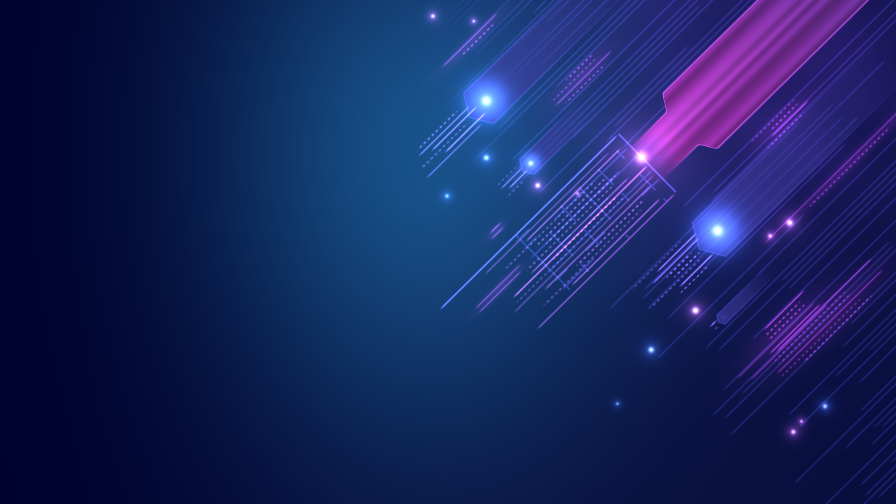
This background is drawn by a Shadertoy shader. Its source:

```glsl
// Diagonal neon beams with circuit trails and sparks over a deep blue glow.
#define TILT 0.777
#define LANE 0.0105
#define LINE_WIDTH 0.0014
#define HEAD vec2(1.273, 0.688)
#define NAVY vec3(0.0, 0.008, 0.18)
#define AZURE vec3(0.06, 0.26, 0.29)
#define VIOLET vec3(0.25, 0.23, 0.62)
#define MAGENTA vec3(0.74, 0.20, 0.74)
#define PINK vec3(0.88, 0.38, 0.92)
#define ICE vec3(0.28, 0.48, 1.0)

// Beams and streaks: position, half width, length. Sparks: position, size.
const vec4 BEAMS[4] = vec4[4](
    vec4(0.965, 0.800, 0.042, 0.42), vec4(1.424, 0.542, 0.047, 0.55),
    vec4(1.053, 0.676, 0.020, 0.19), vec4(1.435, 0.370, 0.012, 0.15));
const vec4 STREAKS[8] = vec4[8](
    vec4(1.079, 0.775, 0.021, 0.20), vec4(1.481, 0.687, 0.020, 0.19),
    vec4(1.454, 0.248, 0.028, 0.25), vec4(1.516, 0.509, 0.011, 0.46),
    vec4(0.861, 0.843, 0.011, 0.20), vec4(0.961, 0.519, 0.008, 0.06),
    vec4(0.933, 0.370, 0.009, 0.15), vec4(1.510, 0.235, 0.030, 0.34));
const vec3 SPARKS[14] = vec3[14](
    vec3(0.859, 0.968, 0.8), vec3(0.940, 0.958, 0.6), vec3(0.965, 0.687, 1.0),
    vec3(1.067, 0.632, 1.0), vec3(0.887, 0.611, 0.7), vec3(1.146, 0.616, 0.5),
    vec3(1.567, 0.558, 1.2), vec3(1.528, 0.532, 0.8), vec3(1.380, 0.384, 1.3),
    vec3(1.292, 0.306, 1.1), vec3(1.225, 0.199, 0.5), vec3(1.637, 0.194, 0.9),
    vec3(1.590, 0.164, 0.6), vec3(1.574, 0.143, 0.9));

float hash(vec2 p) { return fract(sin(dot(p, vec2(12.9, 78.2))) * 43758.5); }

float inside(float d) {
    float aa = 1.0 / iResolution.y;
    return 1.0 - smoothstep(-aa, aa, d);
}

float stroke(float d) { return inside(abs(d) - LINE_WIDTH); }

float span(float x, float a, float b) {
    return smoothstep(a, a + 0.015, x) * (1.0 - smoothstep(b - 0.015, b, x));
}

// Bundle of parallel threads of uneven length, some of them dotted.
float threads(vec2 q, float halfWidth, float len, float seed) {
    float lane = floor(q.y / LANE);
    float r = hash(vec2(lane, seed)), s = hash(vec2(seed, lane + 9.0));
    float body = span(q.x, len * 0.45 * r, len * (1.0 - 0.25 * s));
    float dots = mix(1.0, 0.5 + 0.5 * cos(q.x * 560.0), step(0.5, s));
    float across = (fract(q.y / LANE) - 0.5) * LANE;
    return stroke(across) * body * dots * inside(abs(q.y) - halfWidth) * (0.45 + 0.55 * r);
}

vec3 backdrop(vec2 p) {
    vec3 col = NAVY + vec3(0.03, 0.05, 0.06) * smoothstep(0.0, 1.0, p.x);
    vec2 g = (p - vec2(0.83, 0.70)) / vec2(0.42, 0.56);
    col += AZURE * exp(-dot(g, g));
    vec2 h = (p - vec2(1.50, 0.90)) / vec2(0.42, 0.42);
    float cloud = 0.8 + 0.2 * sin(p.x * 13.0 + 2.0 * sin(p.y * 9.0)) * sin(p.y * 17.0 + p.x * 5.0);
    return col + vec3(0.13, 0.055, 0.19) * cloud * exp(-dot(h, h));
}

// Stepped magenta beam with its circuit trail; q runs along and across it.
vec3 mainBeam(vec3 col, vec2 q) {
    float v = q.y + 0.016;
    float edge = abs(v) - mix(0.045, 0.077, smoothstep(0.095, 0.122, q.x));
    float mask = inside(edge) * smoothstep(-0.03, 0.07, q.x);
    float bands = 0.85 + 0.15 * sin(v * 210.0 + 1.5 * sin(v * 75.0));
    vec3 fill = mix(MAGENTA, VIOLET, 0.15 + 0.35 * smoothstep(0.1, 0.6, q.x)) * bands;
    fill += PINK * 0.4 * exp(-pow(q.y / 0.022, 2.0)) * exp(-max(q.x, 0.0) * 4.0);
    col = mix(col, fill, mask * 0.88);
    col += PINK * 0.45 * stroke(edge) * smoothstep(0.0, 0.12, q.x);
    // Threads, long side rail and bright central wires
    vec2 trail = q + vec2(0.40, 0.016);
    col += PINK * 0.75 * threads(trail, 0.075, 0.40, 3.0);
    col += vec3(0.40, 0.34, 0.85) * stroke(q.y - 0.065) * span(q.x, -0.50, 0.0);
    col += PINK * 0.8 * stroke(q.y + 0.020) * span(q.x, -0.38, 0.0);
    col += PINK * 0.5 * stroke(q.y + 0.098) * span(q.x, -0.39, 0.0);
    col += VIOLET * stroke(q.x) * inside(abs(v) - 0.081);
    // Circuit cells
    vec2 size = vec2(0.052, 0.022), f = (fract(q / size) - 0.5) * size;
    float wire = max(stroke(f.x), stroke(f.y)) * step(0.5, hash(floor(q / size)));
    col += VIOLET * 0.55 * wire * span(q.x, -0.30, 0.0) * inside(abs(v) - 0.08);
    // Hot tip
    float r = length(q);
    return col + PINK * 0.55 * exp(-r * 24.0) + vec3(0.9, 0.7, 0.9) * exp(-r * r * 9000.0);
}

// Violet beam with a faceted head, a blue flare and a dotted tail.
vec3 sideBeam(vec3 col, vec2 q, float w, float len, float seed) {
    float d = max(abs(q.y) - w, abs(q.y) * 0.58 - q.x - w * 1.1);
    float fade = 1.0 - smoothstep(0.2 * len, len, q.x);
    col = mix(col, VIOLET, inside(d) * fade * 0.55);
    col += VIOLET * 0.35 * stroke(d) * fade;
    col += vec3(0.60, 0.40, 0.95) * threads(q + vec2(w * 4.8, 0.0), w * 0.8, w * 4.5, seed);
    float r = length(q) / w;
    float power = smoothstep(0.01, 0.022, w);
    return col + power * (ICE * 0.85 * exp(-r * r * 1.3) + ICE * 0.2 * exp(-r) + 0.6 * exp(-r * r * 22.0));
}

void mainImage(out vec4 fragColor, in vec2 fragCoord) {
    vec2 p = fragCoord / iResolution.y;
    p.x += 0.5 * (16.0 / 9.0 - iResolution.x / iResolution.y);
    vec2 along = vec2(cos(TILT), sin(TILT));
    mat2 toBeam = mat2(along.x, -along.y, along.y, along.x);
    vec3 col = backdrop(p);

    // Faint rain of fine lines toward the upper right
    vec2 q = toBeam * p;
    float lane = floor(q.y / LANE), r = hash(vec2(lane, 5.0));
    float start = 1.12 + 0.35 * hash(vec2(lane, 8.0));
    float rain = stroke((fract(q.y / LANE) - 0.5) * LANE) * span(q.x, start, start + 0.2 + 0.5 * r);
    col += VIOLET * 0.35 * rain * step(0.4, r) * smoothstep(0.8, 1.15, p.x);

    for (int i = 0; i < 4; i++)
        col = sideBeam(col, toBeam * (p - BEAMS[i].xy), BEAMS[i].z, BEAMS[i].w, float(i) + 20.0);
    for (int i = 0; i < 8; i++) {
        vec4 s = STREAKS[i];
        q = toBeam * (p - s.xy);
        vec2 g = (q - vec2(s.w * 0.55, 0.0)) / vec2(s.w * 0.5, s.z * 1.3);
        col += MAGENTA * (0.85 * threads(q, s.z, s.w, float(i) + 40.0) + 0.16 * exp(-dot(g, g) * 1.5));
    }
    col = mainBeam(col, toBeam * (p - HEAD));
    for (int i = 0; i < 14; i++) {
        float d = length(p - SPARKS[i].xy) / (0.008 * SPARKS[i].z);
        vec3 tint = mix(ICE, PINK, step(0.45, hash(SPARKS[i].xy)));
        col += tint * 0.7 * exp(-d * 0.9) + 0.6 * SPARKS[i].z * exp(-d * d * 3.0);
    }
    fragColor = vec4(clamp(col, 0.0, 1.0), 1.0);
}
```
